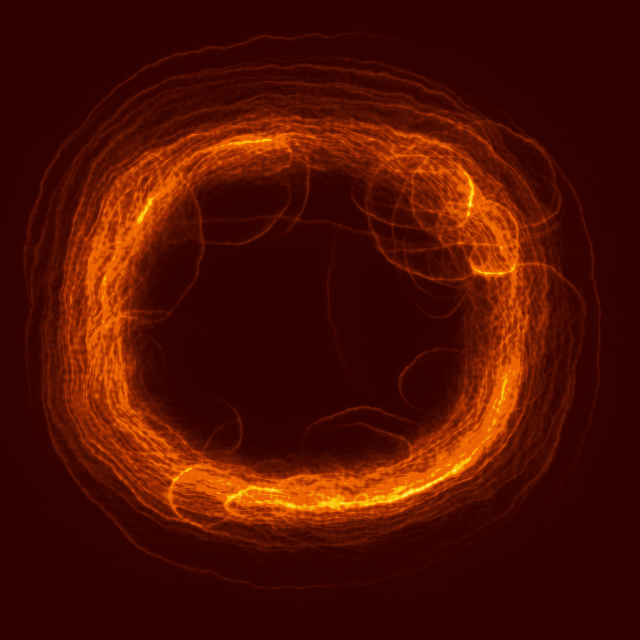
Write a three.js fragment shader that draws this background.

```glsl
varying vec2 vUv;

const float TAU = 6.28319;

vec2 hash2(vec2 p) {
  p = vec2(dot(p, vec2(127.1, 311.7)), dot(p, vec2(269.5, 183.3)));
  return fract(sin(p) * 43758.5);
}

vec2 dir(float angle) { return vec2(cos(angle), sin(angle)); }

// Gradient noise that wraps along x after "period" cells
float corner(vec2 cell, vec2 offset, float period) {
  cell.x = mod(cell.x, period);
  return dot(dir(TAU * hash2(cell).x), offset);
}

float gradNoise(vec2 p, float period) {
  vec2 i = floor(p), f = fract(p), e = vec2(0.0, 1.0);
  vec2 u = f * f * f * (f * (f * 6.0 - 15.0) + 10.0);
  float low = mix(corner(i, f, period), corner(i + e.yx, f - e.yx, period), u.x);
  float high = mix(corner(i + e, f - e, period), corner(i + e.yy, f - e.yy, period), u.x);
  return mix(low, high, u.y);
}

float ridge(vec2 p, float period) { return exp(-11.0 * abs(gradNoise(p, period))); }

vec2 wobble(vec2 p) { return vec2(gradNoise(p, 256.0), gradNoise(p + 19.3, 256.0)); }

// Angular falloff around a direction
float lobe(vec2 unitDir, float mid, float tight) {
  return exp(tight * (dot(unitDir, dir(mid)) - 1.0));
}

// Elliptical arc: crisp rim with a soft veil on its inner side
float arc(vec2 p, vec2 center, vec2 radii, float mid, float tight, float width) {
  vec2 e = (p - center) / radii;
  float l = max(length(e), 0.001);
  float d = l * (l - 1.0) / max(length(e / radii), 0.001);
  float veil = 0.22 * exp(-abs(d) / (8.0 * width)) * smoothstep(width, -width, d);
  return lobe(e / l, mid, tight) * (exp(-abs(d) / width) + veil);
}

// Long crossing strands that follow the ring, in ring space
float strands(vec2 q, float spread, float shift, float drift, float seed) {
  float sum = 0.0;
  for (int i = 0; i < 64; i++) {
    vec2 a = hash2(vec2(float(i), seed)), b = hash2(vec2(float(i), seed + 7.0));
    float r = 1.0 + shift + spread * (a.x + a.y - 1.0);
    vec2 radii = vec2(r, r + 0.6 * max(r - 1.1, 0.0));
    vec2 center = drift * (hash2(vec2(float(i), seed + 13.0)) - 0.5);
    sum += arc(q, center, radii, TAU * b.x, 2.0 + 9.0 * b.y, 0.0065) * (0.4 + a.y);
  }
  return sum;
}

// Loops of mixed size scattered around an oval
float scatteredLoops(vec2 p, vec2 center, vec2 oval, float size, float seed) {
  float sum = 0.0;
  for (int i = 0; i < 26; i++) {
    vec2 a = hash2(vec2(float(i), seed)), b = hash2(vec2(float(i), seed + 9.0));
    vec2 c = center + oval * dir(TAU * (float(i) + a.x) / 26.0) * (0.75 + 0.35 * a.y);
    sum += arc(p, c, size * (0.4 + b), TAU * a.y * 5.0, 2.5, 0.0019) * (0.4 + b.x);
  }
  return sum;
}

vec3 fireRamp(float t) {
  vec3 c = mix(vec3(0.19, 0.0, 0.0), vec3(0.37, 0.08, 0.01), smoothstep(0.0, 0.27, t));
  c = mix(c, vec3(0.64, 0.18, 0.01), smoothstep(0.22, 0.52, t));
  c = mix(c, vec3(0.93, 0.39, 0.01), smoothstep(0.46, 0.74, t));
  c = mix(c, vec3(0.98, 0.78, 0.05), smoothstep(0.79, 0.94, t));
  return mix(c, vec3(1.0, 1.0, 0.65), smoothstep(0.94, 1.0, t));
}

void main() {
  vec2 center = vec2(0.478, 0.5), oval = vec2(0.318, 0.28), o = vec2(0.0);
  vec2 p = vUv + 0.008 * wobble(vUv * 20.0) + 0.003 * wobble(vUv * 55.0);
  // Ring space: the squarish oval becomes a unit circle
  vec2 n = (p - center) / oval;
  float rad = pow(dot(pow(abs(n) + 0.0001, vec2(2.4)), vec2(1.0)), 1.0 / 2.4);
  vec2 q = n * rad / max(length(n), 0.001) + 0.04 * wobble(vUv * 7.0);
  float r = max(length(q), 0.001), d = r - 1.0;
  vec2 u = q / r;
  float turn = atan(u.y, u.x) / TAU;
  // Glowing body and faint halo with drawn-out streaks
  float fine = ridge(vec2(turn * 22.0, d * 30.0 + 3.0 * sin(turn * TAU * 3.0)), 22.0);
  float broad = ridge(vec2(turn * 11.0, d * 13.0 - 2.5 * sin(turn * TAU * 4.0)), 11.0);
  float gain = 0.42 + 0.65 * lobe(u, -1.8, 3.0) + 0.35 * lobe(u, 2.8, 3.0)
    + 0.35 * lobe(u, 0.8, 6.0) + 0.3 * lobe(u, -0.6, 6.0);
  float halo = exp(-d * d / (d > 0.0 ? 0.09 : 0.04));
  float heat = gain * exp(-d * d / 0.012) * (0.22 + 0.5 * fine + 0.4 * broad);
  heat += halo * (0.07 + 0.14 * broad + 0.12 * fine);
  heat += 0.42 * gain * strands(q, 0.17, 0.0, 0.2, 3.0);
  heat += 0.19 * strands(q, 0.3, 0.14, 0.32, 5.0);
  heat += 0.3 * scatteredLoops(p, center, oval, 0.075, 31.0);
  heat += 0.3 * scatteredLoops(p, vec2(0.71, 0.67), vec2(0.065), 0.085, 53.0);
  // Hot streaks along the ring
  heat += 2.2 * arc(q, o, vec2(1.05), -0.97, 14.0, 0.009);
  heat += 1.5 * arc(q, o, vec2(1.02), -1.55, 14.0, 0.012);
  heat += 1.8 * arc(q, o, vec2(0.96), 2.48, 60.0, 0.012);
  heat += 1.1 * arc(q, o, vec2(1.0), 2.9, 25.0, 0.01);
  heat += 1.9 * arc(q, o, vec2(1.02), 1.86, 50.0, 0.01);
  heat += 1.2 * arc(q, o, vec2(1.02), -0.39, 60.0, 0.014);
  // Curls at the upper right
  heat += 0.8 * arc(p, vec2(0.766, 0.625), vec2(0.046, 0.058), 0.3, 0.7, 0.0023);
  heat += 2.0 * arc(p, vec2(0.768, 0.594), vec2(0.034, 0.024), -1.9, 1.4, 0.0025);
  heat += 2.0 * arc(p, vec2(0.684, 0.694), vec2(0.055), 0.0, 3.0, 0.003);
  heat += 0.5 * arc(p, vec2(0.69, 0.681), vec2(0.117), -1.9, 1.5, 0.0022);
  // Curls at the top and left
  heat += 0.9 * arc(p, vec2(0.397, 0.757), vec2(0.06, 0.03), 1.2, 1.0, 0.0023);
  heat += 0.8 * arc(p, vec2(0.202, 0.427), vec2(0.065, 0.08), 2.3, 3.0, 0.0023);
  heat += 0.3 * arc(p, vec2(0.225, 0.628), vec2(0.09, 0.13), 0.2, 1.0, 0.002);
  // Curls at the bottom
  heat += 1.4 * arc(p, vec2(0.32, 0.225), vec2(0.054, 0.046), 2.4, 0.8, 0.0024);
  heat += 1.8 * arc(p, vec2(0.405, 0.212), vec2(0.053, 0.024), 2.4, 0.8, 0.0024);
  heat += 1.0 * arc(p, vec2(0.47, 0.223), vec2(0.045, 0.035), 1.8, 1.5, 0.0024);
  // Dim threads across the hollow
  heat += 0.15 * arc(p, vec2(0.78, 0.55), vec2(0.267), 3.2, 9.0, 0.003);
  heat += 0.16 * arc(p, vec2(0.4, 0.4), vec2(0.42, 0.26), 1.4, 5.0, 0.003);
  // Grain of the sparks
  heat *= 1.0 + 0.5 * gradNoise(vUv * 130.0, 256.0);
  gl_FragColor = vec4(fireRamp(1.0 - exp(-heat)), 1.0);
}
```
